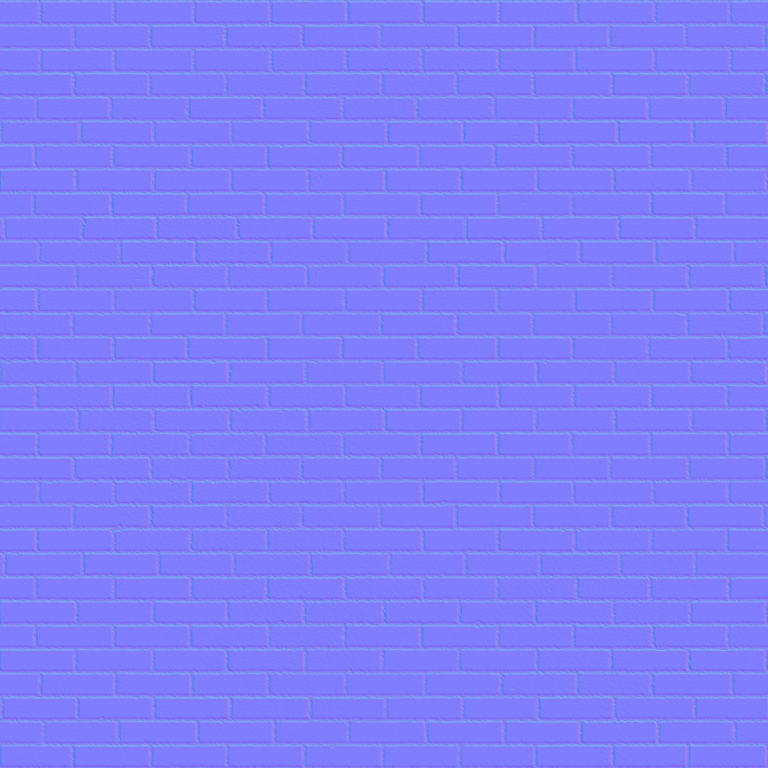
A three.js fragment shader for this texture map:

```glsl
varying vec2 vUv;

float hash(vec2 p) {
  return fract(sin(dot(p, vec2(127.1, 311.7))) * 43758.545);
}

// Value noise that wraps after `period` cells
float noise(vec2 uv, vec2 period) {
  vec2 p = uv * period;
  vec2 cell = floor(p);
  vec2 f = fract(p);
  f = f * f * (3.0 - 2.0 * f);
  vec2 a = mod(cell, period);
  vec2 b = mod(cell + 1.0, period);
  return mix(mix(hash(a), hash(vec2(b.x, a.y)), f.x),
             mix(hash(vec2(a.x, b.y)), hash(b), f.x), f.y);
}

// Running-bond wall, 10 bricks across and 32 courses up: x = relief, y = brick mask
vec2 wall(vec2 uv) {
  float bedWave = (noise(uv, vec2(24.0, 64.0)) - 0.5) * 0.0008;
  float y = (uv.y + bedWave) * 32.0;
  float course = mod(floor(y), 32.0);

  // Nearest head joint, shifted per course and per joint
  float shift = 0.5 * mod(course, 2.0) + (hash(vec2(course, 7.3)) - 0.5) * 0.12;
  float x = uv.x * 10.0 - shift;
  float joint = floor(x + 0.5);
  float jitter = (hash(vec2(mod(joint, 10.0), course + 50.0)) - 0.5) * 0.05;
  float fromJoint = x - joint - jitter;
  vec2 brick = vec2(mod(joint - step(fromJoint, 0.0), 10.0), course);

  // Distance inside the brick outline, with ragged and chipped edges
  vec2 inset = vec2(abs(fromJoint) * 0.1, (0.5 - abs(fract(y) - 0.5)) / 32.0);
  float wear = smoothstep(0.35, 0.8, noise(uv, vec2(5.0, 9.0)));
  inset -= 0.0022 + (noise(uv, vec2(360.0)) - 0.5) * mix(0.0006, 0.0016, wear);
  inset -= 0.002 * smoothstep(0.9, 1.0, noise(uv, vec2(90.0, 110.0)));
  float inside = 0.002 - length(max(0.002 - inset, 0.0));
  float face = smoothstep(-0.0016, 0.0016, inside);

  // Brick faces stand at slightly different depths; mortar is coarser
  float relief = face * mix(0.00042, 0.00064, hash(brick + 19.0));
  float grain = noise(uv, vec2(380.0)) - 0.5;
  relief += grain * mix(0.0004, mix(0.00006, 0.00012, wear), face);
  relief -= 0.00025 * smoothstep(0.97, 1.0, noise(uv + 0.37, vec2(150.0)));
  return vec2(relief, face);
}

void main() {
  // Central differences span a small footprint, softening the edges
  vec2 e = vec2(0.0009, 0.0);
  vec2 left = wall(vUv - e.xy);
  vec2 right = wall(vUv + e.xy);
  vec2 below = wall(vUv - e.yx);
  vec2 above = wall(vUv + e.yx);
  vec2 slope = vec2(left.x - right.x, below.x - above.x) / (2.0 * e.x);
  float mortar = 1.0 - 0.25 * (left.y + right.y + below.y + above.y);

  // Left and upper edges are the steeper ones
  slope.x *= slope.x < 0.0 ? 1.3 : 0.95;
  slope.y *= slope.y > 0.0 ? 1.1 : 0.72;

  // Encode the tilt around the flat normal colour, duller in the mortar
  vec3 colour = vec3(0.5, 0.49, 0.99);
  colour.rg += 0.5 * slope / sqrt(1.0 + dot(slope, slope));
  colour.b -= 0.15 * length(slope);
  colour += mortar * vec3(0.01, 0.025, -0.02);
  gl_FragColor = vec4(clamp(colour, 0.0, 1.0), 1.0);
}
```
